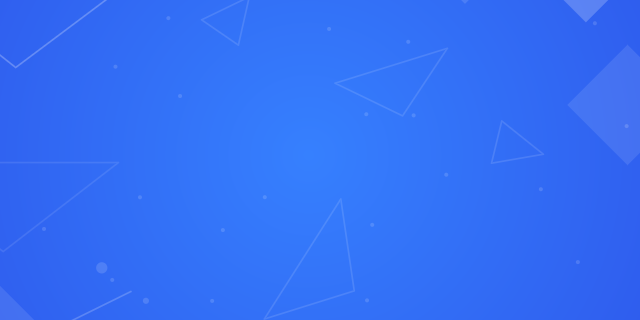
Give the GLSL for this background, as a Shadertoy shader.

```glsl
// Blue backdrop with a soft radial glow, thin triangle outlines, pale diamonds
// and scattered dots. Distance functions give each shape's coverage, which
// blends white over the gradient. Units: canvas height = 1, width = 2.

#define GLOW_CENTER vec2(0.965, 0.515)
#define GLOW_RADIUS 1.15
#define GLOW_COLOR  vec3(0.212, 0.502, 0.996)
#define EDGE_COLOR  vec3(0.184, 0.366, 0.934)
#define LINE_HALF   0.0026
#define LINE_ALPHA  0.12
#define BRIGHT_LINE 0.25
#define DOT_RADIUS  0.0062
#define DOT_ALPHA   0.14
#define CELL_SIZE   0.25

// Integer hash giving three values from 0 to 1 for a grid cell
vec3 hashCell(ivec2 cell) {
    uvec3 v = uvec3(uint(cell.x), uint(cell.y), 17u) * 1664525u + 1013904223u;
    v.x += v.y * v.z; v.y += v.z * v.x; v.z += v.x * v.y;
    v ^= v >> 16u;
    v.x += v.y * v.z; v.y += v.z * v.x; v.z += v.x * v.y;
    return vec3(v >> 8u) / 16777216.0;
}

// Antialiased coverage of a signed distance
float coverage(float dist) {
    float pixel = 1.0 / iResolution.y;
    return clamp(0.5 - dist / pixel, 0.0, 1.0);
}

float segmentDist(vec2 p, vec2 a, vec2 b) {
    vec2 pa = p - a, ba = b - a;
    return length(pa - ba * clamp(dot(pa, ba) / dot(ba, ba), 0.0, 1.0));
}

float triangleLine(vec2 p, vec2 a, vec2 b, vec2 c) {
    float d = min(segmentDist(p, a, b), segmentDist(p, b, c));
    return coverage(min(d, segmentDist(p, c, a)) - LINE_HALF);
}

float diamond(vec2 p, vec2 center, float radius) {
    vec2 q = abs(p - center);
    return coverage((q.x + q.y - radius) * 0.7071);
}

float disc(vec2 p, vec2 center, float radius) {
    return coverage(length(p - center) - radius);
}

// One jittered dot per kept cell, denser to the right
float scatteredDots(vec2 p) {
    ivec2 home = ivec2(floor(p / CELL_SIZE));
    vec3 h = hashCell(home);
    vec2 center = (vec2(home) + 0.1 + 0.8 * h.xy) * CELL_SIZE;
    float keep = step(h.z, mix(0.4, 0.95, p.x * 0.5));
    return keep * disc(p, center, DOT_RADIUS);
}

void mainImage(out vec4 fragColor, in vec2 fragCoord) {
    vec2 p = fragCoord / iResolution.y;
    p.x *= 2.0 * iResolution.y / iResolution.x;

    // Radial glow
    float falloff = clamp(length(p - GLOW_CENTER) / GLOW_RADIUS, 0.0, 1.0);
    vec3 color = mix(GLOW_COLOR, EDGE_COLOR, falloff);

    // Filled diamonds at the borders
    float white = 0.10 * diamond(p, vec2(1.961, 0.672), 0.188);
    white += 0.21 * diamond(p, vec2(1.831, 1.0), 0.070);
    white += 0.10 * diamond(p, vec2(0.0, 0.0), 0.107);
    white += 0.12 * diamond(p, vec2(1.453, 1.0), 0.012);

    // Faint triangle outlines
    float lines = triangleLine(p, vec2(0.630, 0.938), vec2(0.779, 1.010), vec2(0.745, 0.859));
    lines = max(lines, triangleLine(p, vec2(1.047, 0.740), vec2(1.398, 0.849), vec2(1.258, 0.638)));
    lines = max(lines, triangleLine(p, vec2(1.568, 0.622), vec2(1.698, 0.518), vec2(1.536, 0.490)));
    lines = max(lines, triangleLine(p, vec2(1.065, 0.378), vec2(1.107, 0.091), vec2(0.826, 0.003)));
    lines = max(lines, 0.8 * triangleLine(p, vec2(0.370, 0.492), vec2(0.010, 0.214), vec2(-0.36, 0.492)));
    white += LINE_ALPHA * lines;

    // Brighter strokes at the left
    float corner = min(segmentDist(p, vec2(-0.1, 0.907), vec2(0.049, 0.789)),
                       segmentDist(p, vec2(0.049, 0.789), vec2(0.44, 1.082)));
    float stroke = segmentDist(p, vec2(0.19, -0.019), vec2(0.409, 0.089));
    white += BRIGHT_LINE * coverage(corner - LINE_HALF);
    white += 0.8 * BRIGHT_LINE * coverage(stroke - LINE_HALF);

    // Dots: two larger ones and the scatter
    white += DOT_ALPHA * disc(p, vec2(0.318, 0.163), 0.0175);
    white += DOT_ALPHA * disc(p, vec2(0.456, 0.060), 0.0095);
    white += DOT_ALPHA * scatteredDots(p);

    fragColor = vec4(mix(color, vec3(1.0), white), 1.0);
}
```
